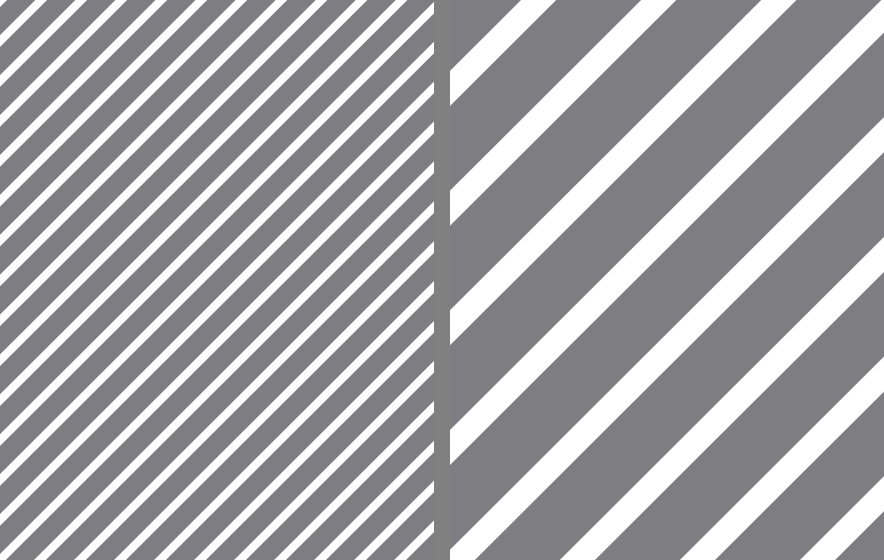
Left: the whole. Right: its middle third, enlarged.
Reproduce this pattern procedurally as a WebGL 1 fragment shader.

```glsl
precision highp float;
// Crisp white diagonal stripes, evenly repeated over a flat cool grey.
// A linear phase counts stripes across and down the canvas; its fractional
// part gives the distance to the nearest stripe centre, smoothed per pixel.

uniform vec2 u_resolution;

const vec3 GREY = vec3(0.49, 0.49, 0.51);
const vec3 WHITE = vec3(1.0);
const vec2 REPEATS = vec2(10.84, 14.035); // stripes across and down
const float STRIPE_CENTRE = 0.03;         // phase offset at the top left
const float STRIPE_WIDTH = 0.293;         // share of one repeat

// Distance to the nearest whole number, in repeats.
float distanceToCentre(float phase) {
    return abs(fract(phase + 0.5) - 0.5);
}

// Stripe coverage, with an edge as wide as one pixel.
float stripe(float phase, float width, float pixel) {
    return clamp(0.5 + (0.5 * width - distanceToCentre(phase)) / pixel, 0.0, 1.0);
}

void main() {
    vec2 uv = gl_FragCoord.xy / u_resolution;
    vec2 fromTopLeft = vec2(uv.x, 1.0 - uv.y);

    // Phase rises to the right and downwards, so stripes climb to the right.
    float phase = dot(fromTopLeft, REPEATS) - STRIPE_CENTRE;
    float pixel = length(REPEATS / u_resolution);

    float coverage = stripe(phase, STRIPE_WIDTH, pixel);
    gl_FragColor = vec4(mix(GREY, WHITE, coverage), 1.0);
}
```
